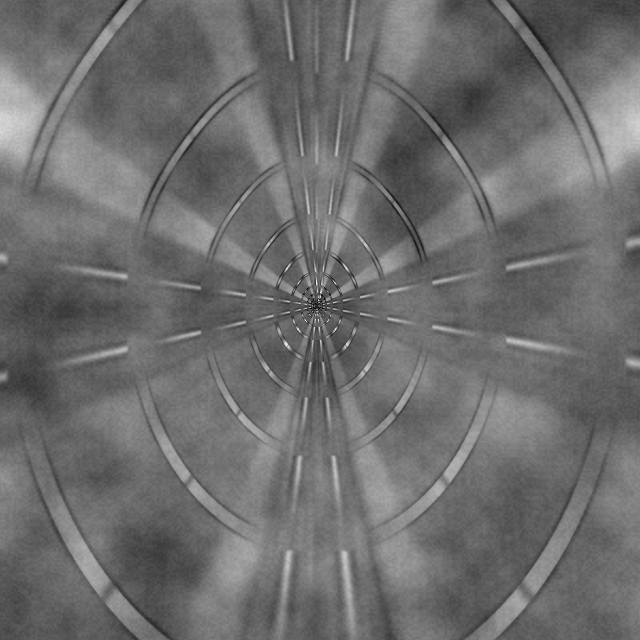
Reproduce this background procedurally as a WebGL 1 fragment shader.

```glsl
precision highp float;
uniform vec2 u_resolution;

const vec2 CENTER = vec2(0.495, 0.522);
const vec2 RING_AXES = vec2(0.288, 0.379);  // half axes of the reference ring
const float LOG_RATIO = 0.4916;             // log of the growth from ring to ring
const float BASE_TONE = 0.434;
const float CLOUD_GAIN = 0.36;
const float GRAIN_GAIN = 0.06;
const float STREAK_GAIN = 0.10;
const float SIDE_SLOPE = 0.19;              // spokes of the horizontal arm
const float POLE_SLOPE = 0.112;             // spokes of the vertical arm
const float JOINT_ANGLE = 0.92;             // where each ring arc is brightest

float hash(vec2 p) {
  return fract(sin(dot(p, vec2(127.1, 311.7))) * 43758.5453);
}

float noise(vec2 p) {
  vec2 i = floor(p), f = fract(p);
  f = f * f * (3.0 - 2.0 * f);
  return mix(mix(hash(i), hash(i + vec2(1.0, 0.0)), f.x),
             mix(hash(i + vec2(0.0, 1.0)), hash(i + vec2(1.0, 1.0)), f.x), f.y);
}

float fbm(vec2 p) {
  float sum = 0.0, amp = 0.5;
  for (int i = 0; i < 5; i++) {
    sum += amp * noise(p);
    p = p * 2.03 + 17.3;
    amp *= 0.55;
  }
  return sum;
}

float bump(float x, float width) {
  return exp(-x * x / (width * width));
}

float glow(vec2 p, vec2 at, vec2 size) {
  vec2 d = (p - at) / size;
  return exp(-dot(d, d));
}

float band(float x, float lo, float hi, float soft) {
  return smoothstep(lo - soft, lo + soft, x) * (1.0 - smoothstep(hi - soft, hi + soft, x));
}

// Bright dash with faint dark flanks, starting anew at every ring
float spoke(float along, float across, float start, float slope, float width, float px) {
  float f = fract(log(along / start) / LOG_RATIO);
  float w = width + 0.5 * px / along;
  float d = across / along - slope;
  float fade = smoothstep(0.0, 0.04, f) * (1.0 - smoothstep(0.1, 0.9, f));
  return fade * (0.27 * bump(d, w) - 0.07 * bump(abs(d) - 2.2 * w, w));
}

// Double-edged arcs with uneven edges, crossed by a small joint
float rings(float t, float angle, float upper, float side, float aa) {
  float inner = 1.0 - smoothstep(-3.0, -1.2, t);
  float halfWidth = mix(0.055, 0.034, upper) + 0.015 * inner;
  float d = fract(t + 0.5) - 0.5;
  float body = 1.0 - smoothstep(halfWidth - aa, halfWidth + aa, abs(d));
  float rim = bump(abs(d) - halfWidth - 0.01, 0.014 + 0.5 * aa);
  float wear = noise(vec2(angle * 9.0 + 20.0 * side, floor(t + 0.5) * 7.0 + sign(d) + 40.0 * upper));
  float shine = 0.03 + 0.19 * bump(angle - JOINT_ANGLE, mix(0.24, 0.16, upper));
  shine += inner * 0.16 * cos(angle * 19.0 - 17.5);
  float joint = mix(0.2, 0.12, upper) * bump(angle - JOINT_ANGLE - 0.02, 0.016);
  float arc = band(angle, 0.42, 1.29, 0.1);
  return arc * (body * (shine - joint) - mix(0.09, 0.16, upper) * (0.35 + 1.1 * wear) * rim);
}

// Wedges of light and shade between the arms, each cell fading outward
float sectors(float t, float angle, float upper) {
  float f = fract(t);
  float cell = smoothstep(0.02, 0.12, f) * (1.0 - smoothstep(0.84, 0.98, f)) * (1.1 - 0.45 * f);
  float tone = mix(0.09, 0.12, upper) * cell * band(angle, 1.18, 1.32, 0.035);
  tone += mix(0.03, 0.13, upper) * cell * band(angle, 0.44, 0.65, 0.035);
  tone -= mix(0.02, 0.035, upper) * bump(angle - 0.95, 0.22);
  tone -= 0.04 * bump(angle - 1.355, 0.018) + 0.025 * bump(angle - 0.39, 0.025);
  return tone - 0.03 * (1.0 - smoothstep(0.3, 0.46, angle));
}

// Broad light and shade, mirrored about the vertical axis
float lighting(vec2 m) {
  float tone = 0.12 * glow(m, vec2(0.48, 0.31), vec2(0.09, 0.12));
  tone += 0.10 * glow(m, vec2(0.51, 0.285), vec2(0.03, 0.04));
  tone += 0.07 * glow(m, vec2(0.30, -0.17), vec2(0.06, 0.04));
  tone += 0.12 * glow(m, vec2(0.49, -0.27), vec2(0.07, 0.09));
  tone += 0.08 * glow(m, vec2(0.135, -0.40), vec2(0.045, 0.08));
  tone -= 0.08 * glow(m, vec2(0.45, 0.47), vec2(0.14, 0.09));
  tone -= 0.08 * glow(m, vec2(0.24, 0.40), vec2(0.09, 0.11));
  tone -= 0.05 * glow(m, vec2(0.16, 0.23), vec2(0.07, 0.07));
  tone -= 0.05 * glow(m, vec2(0.42, 0.0), vec2(0.17, 0.05));
  tone -= 0.06 * glow(m, vec2(0.39, -0.13), vec2(0.13, 0.06));
  tone -= 0.06 * glow(m, vec2(0.34, -0.25), vec2(0.09, 0.07));
  return tone - 0.06 * glow(m, vec2(0.25, -0.38), vec2(0.08, 0.09));
}

void main() {
  vec2 uv = gl_FragCoord.xy / u_resolution;
  float px = 1.0 / min(u_resolution.x, u_resolution.y);
  vec2 p = uv - CENTER;
  vec2 q = max(abs(p), vec2(0.0005));
  float r = max(length(p), 0.5 * px);
  float angle = atan(q.y, q.x);
  float upper = smoothstep(-0.01, 0.01, p.y);
  float side = step(0.0, p.x);
  float flatten = 1.0 + 0.025 * upper * bump(angle - JOINT_ANGLE, 0.3);
  float t = log(max(flatten * length(p / RING_AXES), 0.001)) / LOG_RATIO;

  float tone = BASE_TONE + CLOUD_GAIN * (fbm(uv * 10.0 + 3.7) - 0.55);
  tone += lighting(vec2(q.x, p.y));

  // Radial structure, with more contrast toward the middle
  float detail = sectors(t, angle, upper);
  detail += rings(t, angle, upper, side, 0.7 * px / (r * LOG_RATIO));
  float tilt = mix(0.037, -0.01, side);
  detail += spoke(q.x, abs(p.y + tilt * q.x), 0.293, SIDE_SLOPE, 0.013, px);
  detail += spoke(q.y, abs(p.x - 0.004 * upper), 0.379, POLE_SLOPE, mix(0.012, 0.006, upper), px);
  detail += 0.5 * upper * spoke(q.y, q.x, 0.36, 0.0, 0.006, px);

  // Fine streaks along both arms
  float poleArm = smoothstep(1.28, 1.36, angle);
  float sideArm = 1.0 - smoothstep(0.25, 0.4, angle);
  detail += STREAK_GAIN * poleArm * (noise(vec2(p.x / q.y * 40.0, t * 1.3 + 40.0 * upper)) - 0.6);
  detail += 0.4 * STREAK_GAIN * sideArm * (noise(vec2(p.y / q.x * 30.0, t * 1.5 + 60.0 * side)) - 0.5);
  tone += detail * (1.0 + 1.2 * exp(-r / 0.07)) * smoothstep(0.5 * px, 4.0 * px, r);
  tone -= 0.25 * bump(r, 0.012);

  // Fine grain
  tone += GRAIN_GAIN * (noise(uv * 300.0) - 0.5);
  gl_FragColor = vec4(vec3(clamp(tone, 0.0, 1.0)), 1.0);
}
```
